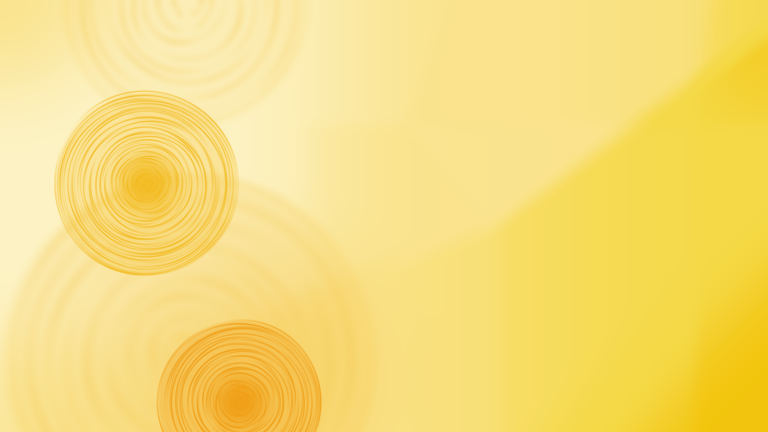
A Shadertoy shader for this background:

```glsl
// Sunny yellow backdrop with soft facets and four sketched ring discs.

const vec3 CREAM  = vec3(0.99, 0.95, 0.77);
const vec3 PALE   = vec3(0.98, 0.89, 0.55);
const vec3 YELLOW = vec3(0.96, 0.85, 0.28);
const vec3 GOLD   = vec3(0.95, 0.77, 0.05);
const vec3 AMBER  = vec3(0.95, 0.73, 0.12);
const vec3 ORANGE = vec3(0.94, 0.62, 0.08);
const vec3 HONEY  = vec3(0.96, 0.79, 0.32);

float hash(float n) {
    return fract(sin(n * 12.9898) * 43758.55);
}

// Soft step that is 1 where x is above the edge.
float soft(float edge, float blur, float x) {
    return smoothstep(edge - blur, edge + blur, x);
}

// Soft round spot, 1 at its centre.
float spot(vec2 p, vec2 centre, float radius) {
    return 1.0 - smoothstep(0.0, radius, length(p - centre));
}

// Four-stop ramp from cream to gold.
vec3 ramp(float t) {
    vec3 c = mix(CREAM, PALE, smoothstep(0.0, 0.35, t));
    c = mix(c, YELLOW, smoothstep(0.35, 0.7, t));
    return mix(c, GOLD, smoothstep(0.7, 1.0, t));
}

// Depth of yellow over the canvas, built from overlapping soft facets.
float facetDepth(vec2 p) {
    float t = 0.03 + 0.28 * smoothstep(0.4, 1.15, p.x)
                   + 0.10 * smoothstep(1.1, 1.6, p.x);
    t += 0.27 * spot(p, vec2(0.0, 1.02), 0.42);
    t += 0.20 * (1.0 - smoothstep(0.0, 0.42, p.y)) * (1.0 - smoothstep(0.3, 0.9, p.x));

    // Large lower facet under a bent ridge
    float ridge = max(0.479 + 0.70 * (p.x - 1.134), 0.479 + 0.374 * (p.x - 1.134));
    float below = soft(0.0, 0.045, ridge - p.y);
    t += below * (0.17 * smoothstep(0.3, 0.9, p.x) + 0.06 * soft(1.16, 0.05, p.x));

    // Right-hand panel and the deep lower corner
    t += 0.06 * soft(1.61 + 0.2 * max(p.y - 0.8, 0.0), 0.03, p.x);
    t += 0.10 * soft(1.66, 0.1, p.x) * smoothstep(0.6, 0.9, p.y);
    t += 0.30 * smoothstep(1.15, 1.72, p.x - p.y);

    // Faint facets near the middle
    float upper = soft(0.71, 0.03, p.y);
    t += 0.05 * upper * soft(0.94 + 0.34 * (p.y - 0.7), 0.03, p.x);
    t += 0.05 * (1.0 - upper) * (1.0 - below) * soft(0.72, 0.06, p.x)
              * soft(0.0, 0.03, 0.96 + 0.73 * (0.7 - p.y) - p.x);
    return t;
}

// Coverage of hand-drawn concentric strokes inside a disc.
float strokes(vec2 p, vec2 centre, float radius, int count, float width, float seed) {
    vec2 q = p - centre;
    float angle = atan(q.y, q.x);
    float clear = 1.0;
    for (int i = 0; i < count; i++) {
        float id = float(i) + seed;
        float along = (float(i) + 1.0) / float(count);
        vec2 shift = (vec2(hash(id), hash(id + 7.3)) - 0.5) * radius * 0.05;
        float phase = 6.2832 * hash(id + 3.1);
        float wobble = 0.006 * radius * sin(angle * 3.0 + phase);
        float d = abs(length(q - shift) - radius * 0.975 * along - wobble);
        float pressure = 0.5 + 0.3 * sin(angle * 2.0 + phase * 3.0)
                             + 0.2 * sin(angle * 5.0 - phase);
        clear *= 1.0 - pressure * (1.0 - smoothstep(0.0, width, d));
    }
    return 1.0 - clear;
}

// Blurred disc: pale fill with a few wide bands.
vec3 blurredDisc(vec3 base, vec2 p, vec2 centre, float radius, vec3 tint,
                 float fill, float bands, float seed) {
    float inside = soft(0.0, 0.02, radius - length(p - centre));
    base = mix(base, tint, fill * inside);
    return mix(base, tint, bands * inside * strokes(p, centre, radius, 9, radius * 0.06, seed));
}

// Crisp disc: fill, fine strokes and a glowing core.
vec3 sketchedDisc(vec3 base, vec2 p, vec2 centre, float radius, vec3 ink,
                  float fill, float seed) {
    float r = length(p - centre) / radius;
    float inside = 1.0 - soft(0.97, 0.02, r);
    float width = max(0.0034, 1.3 / iResolution.y);
    base = mix(base, mix(ink, PALE, 0.25), fill * inside);
    base = mix(base, ink, 0.85 * strokes(p, centre, radius, 36, width, seed));
    return mix(base, ink, 0.9 * (1.0 - smoothstep(0.05, 0.5, r)));
}

void mainImage(out vec4 fragColor, in vec2 fragCoord) {
    vec2 p = fragCoord / iResolution.y;
    p.x += 0.5 * (16.0 / 9.0 - iResolution.x / iResolution.y);

    vec3 color = ramp(facetDepth(p));

    // Warm haze behind the lower discs
    color = mix(color, HONEY, 0.5 * spot(p, vec2(0.58, 0.12), 0.5));

    // Distant discs, then the sharp ones in front
    color = blurredDisc(color, p, vec2(0.430, 0.990), 0.285, HONEY, 0.12, 0.25, 11.0);
    color = blurredDisc(color, p, vec2(0.440, 0.167), 0.430, HONEY, 0.22, 0.25, 29.0);
    color = sketchedDisc(color, p, vec2(0.340, 0.574), 0.218, AMBER, 0.30, 51.0);
    color = sketchedDisc(color, p, vec2(0.556, 0.069), 0.194, ORANGE, 0.45, 97.0);

    fragColor = vec4(color, 1.0);
}
```
